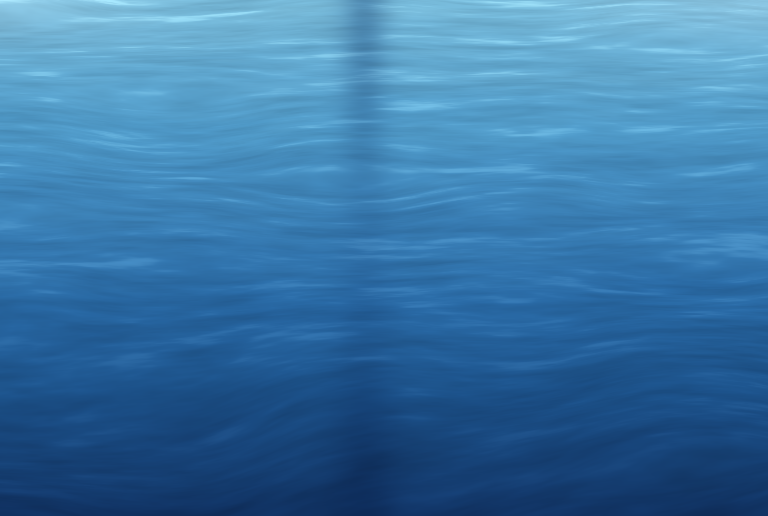
A Shadertoy shader for this texture:

```glsl
// Calm blue water seen at a low angle, pale in the distance and deep blue near by.
// A vertical colour ramp is modulated by stretched, slanted noise ripples that
// tighten toward the top, then shaded by a soft dark vertical crease.

const vec3 RAMP[6] = vec3[6](          // far to near
    vec3(0.42, 0.69, 0.83), vec3(0.31, 0.60, 0.78), vec3(0.23, 0.50, 0.71),
    vec3(0.16, 0.41, 0.64), vec3(0.11, 0.32, 0.54), vec3(0.08, 0.24, 0.44));
const float NEAR_DENSITY = 15.0;       // ripple rows per height, near
const float DENSITY_GAIN = 13.0;       // extra rows toward the far side
const float RIPPLE_LENGTH = 5.0;       // ripple cells per height, sideways
const float SLANT = 2.6;               // tilt of the near ripples
const float SWELL_SHIFT = 0.055;       // ramp displacement by broad swell
const float RIPPLE_GAIN = 0.30;        // contrast of fine ripples
const float CREASE_X = 0.474;
const float CREASE_WIDTH = 0.030;

float hash(vec2 p) {
    vec3 q = fract(p.xyx * vec3(0.1031, 0.1030, 0.0973));
    q += dot(q, q.yzx + 33.33);
    return fract((q.x + q.y) * q.z);
}

float noise(vec2 p) {
    vec2 cell = floor(p), f = fract(p);
    f = f * f * f * (f * (f * 6.0 - 15.0) + 10.0);
    return mix(mix(hash(cell), hash(cell + vec2(1, 0)), f.x),
               mix(hash(cell + vec2(0, 1)), hash(cell + vec2(1, 1)), f.x), f.y);
}

// Layered noise centred on zero
float fbm(vec2 p) {
    float sum = 0.0, gain = 0.5;
    for (int i = 0; i < 4; i++) {
        sum += gain * (noise(p) - 0.5);
        p = mat2(1.8, 0.12, -0.08, 1.9) * p + vec2(17.3, 9.1);
        gain *= 0.58;
    }
    return sum;
}

// Piecewise ramp, extended linearly past its end stops
vec3 waterColor(float depth) {
    float t = depth * 6.0 - 0.5;
    int i = int(clamp(floor(t), 0.0, 4.0));
    return mix(RAMP[i], RAMP[i + 1], t - float(i));
}

void mainImage(out vec4 fragColor, in vec2 fragCoord) {
    vec2 uv = fragCoord / iResolution.xy;
    float x = uv.x * iResolution.x / iResolution.y;
    float nearness = 1.0 - uv.y;

    // Rows compress with distance and tilt in the foreground
    float row = uv.y * (NEAR_DENSITY + DENSITY_GAIN * uv.y);
    row -= SLANT * nearness * nearness * x * smoothstep(-0.1, 0.8, uv.x);
    row += 0.5 * sin(x * 2.3 + uv.y * 9.0);
    vec2 p = vec2(x * RIPPLE_LENGTH, row);
    p.y += 1.5 * (noise(vec2(x * 3.0, row * 0.35)) - 0.5);

    // Broad swell moves the ramp; fine ripples change the brightness
    float swell = fbm(p * vec2(0.45, 0.55) + 31.0);
    float ripple = fbm(p * vec2(1.0, 1.7));
    float glint = fbm(p * vec2(2.2, 3.8) + 71.0);
    vec3 color = waterColor(nearness - SWELL_SHIFT * (swell + ripple));
    color *= 1.0 + RIPPLE_GAIN * (0.55 * ripple + 0.35 * glint);
    color += vec3(0.10, 0.09, 0.06) * uv.y * smoothstep(0.12, 0.42, ripple + 0.5 * glint);

    // Crease: strongest at the far end, weak in the middle, wider near by
    float fromCrease = uv.x - CREASE_X;
    float width = CREASE_WIDTH * (1.0 + 0.6 * nearness * nearness);
    float strength = 0.07 + 0.16 * smoothstep(0.55, 1.0, uv.y)
                   + 0.12 * smoothstep(0.6, 1.0, nearness);
    float shade = strength * exp(-fromCrease * fromCrease / (width * width));
    color *= 1.0 - shade * vec3(1.35, 1.05, 0.75);

    // Pale light in the far corners
    float corner = smoothstep(0.15, 0.55, abs(fromCrease)) * smoothstep(0.86, 1.0, uv.y);
    color += corner * vec3(0.07, 0.04, 0.03);

    fragColor = vec4(clamp(color, 0.0, 1.0), 1.0);
}
```
